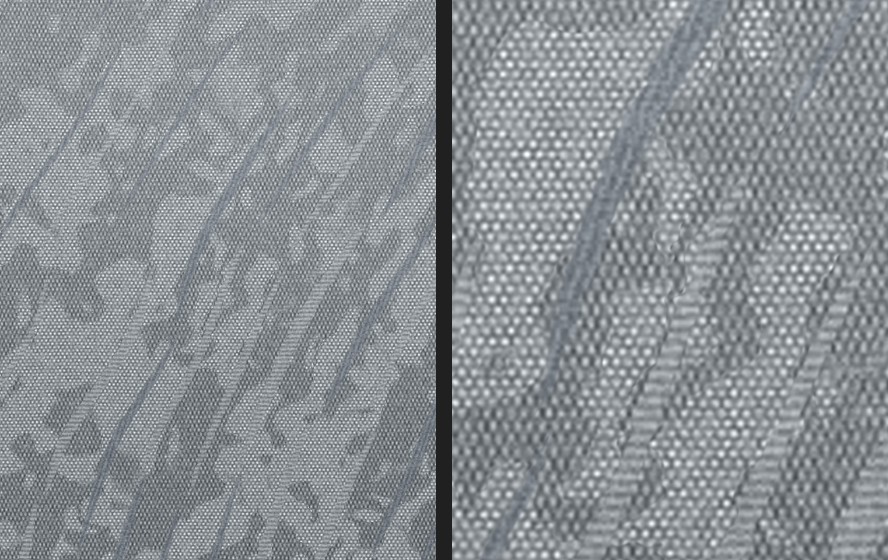
Left: the whole. Right: its middle third, enlarged.
Give the GLSL for this texture, as a WebGL 1 fragment shader.

```glsl
precision highp float;
uniform vec2 u_resolution;

#define COLUMNS 135.0         // weave dots per canvas height, across
#define ROWS 165.0            // weave rows per canvas height
#define LANE 0.088            // spacing of the satin ribbons
#define RIBBON 0.0145         // largest ribbon half width
#define RIBBON_LENGTH 0.42
#define MOTIF_SCALE vec2(24.0, 8.0)
#define MOTIF_BANDS 10.0
#define MOTIF_CONTRAST 0.046
#define WEAVE_CONTRAST 0.17
#define GRAIN 0.15
#define RAGGED 0.008          // how far stitches stray over an edge

const float PI = 3.14159;

float hash(vec2 p) {
  vec3 q = fract(vec3(p.xyx) * 0.1031);
  q += dot(q, q.yzx + 33.33);
  return fract((q.x + q.y) * q.z);
}

float noise(vec2 p) {
  vec2 i = floor(p);
  vec2 f = fract(p);
  f = f * f * (3.0 - 2.0 * f);
  float low = mix(hash(i), hash(i + vec2(1.0, 0.0)), f.x);
  float high = mix(hash(i + vec2(0.0, 1.0)), hash(i + vec2(1.0)), f.x);
  return mix(low, high, f.y);
}

// Straightens the sweep: steep at the bottom, leaning right at the top.
vec2 alongSweep(vec2 p) {
  float lean = 0.3 * p.y + 0.22 * p.y * p.y;
  float wander = 0.05 * (noise(p * vec2(4.0, 5.0) + 3.0) - 0.5);
  return vec2(p.x - lean + wander, p.y);
}

// Curled figure: 1 on the light weave, 0 on the dark weave.
// Strokes follow the sweep, crossed by weaker ones leaning left.
float motif(vec2 p, vec2 sweep) {
  vec2 curl = vec2(noise(p * 24.0), noise(p * 24.0 + 47.0)) - 0.5;
  curl *= mix(1.8, 0.7, p.y);
  float along = noise(sweep * MOTIF_SCALE + curl + 20.0);
  vec2 crossing = vec2(p.x + 0.6 * p.y, p.y);
  float across = noise(crossing * MOTIF_SCALE + curl + 90.0);
  float bands = sin(MOTIF_BANDS * mix(along, across, 0.33) + 1.5 * noise(p * 6.0));
  return smoothstep(-0.4, 0.25, bands);
}

// Tapered satin strips: x is light coverage, y is dark coverage.
vec2 ribbons(vec2 sweep) {
  float lane = floor(sweep.x / LANE) + 40.0;
  float run = sweep.y / RIBBON_LENGTH + 5.0 * hash(vec2(lane, 9.0));
  vec2 id = vec2(lane, floor(run));
  float centre = 0.5 + 0.3 * (hash(id + 11.0) - 0.5);
  float dist = abs(fract(sweep.x / LANE) - centre) * LANE;
  float taper = sqrt(sin(PI * fract(run)));
  float halfWidth = RIBBON * mix(0.5, 1.0, hash(id + 23.0)) * taper;
  float present = step(hash(id + 37.0), 0.85);
  float cover = present * (1.0 - smoothstep(halfWidth - 0.004, halfWidth, dist));
  float isLight = step(0.45, hash(id + 53.0));
  return cover * vec2(isLight, 1.0 - isLight);
}

void main() {
  vec2 p = gl_FragCoord.xy / u_resolution.y;
  vec2 thread = p * vec2(COLUMNS, ROWS);
  thread += 0.7 * vec2(noise(p * 7.0), noise(p * 7.0 + 31.0));

  // Single stitches stray sideways, so outlines turn ragged
  float stray = RAGGED * (noise(thread * vec2(0.9, 1.0) + 60.0) - 0.5);
  vec2 stitched = p + vec2(stray, 0.5 * stray);
  float figure = motif(stitched, alongSweep(stitched));
  vec2 satin = ribbons(alongSweep(p + vec2(0.6 * stray, 0.0)));

  // Brick-laid dots in clear rows for the light weave, tall stitches for the dark
  float dots = 0.95 * cos(2.0 * PI * thread.x) * cos(PI * thread.y)
             + 0.42 * cos(2.0 * PI * thread.y);
  float stitches = cos(2.0 * PI * thread.x) * cos(PI * 0.8 * thread.y)
                 + 0.2 * cos(2.0 * PI * 0.8 * thread.y);
  float glint = noise(thread * vec2(1.3, 1.0));
  float weave = mix(0.9 * stitches, dots, figure) * mix(0.5, 1.5, glint);

  // Soft daylight from above and a faint uneven sheen
  float daylight = mix(0.525, 0.615, smoothstep(0.0, 0.95, p.y));
  daylight += 0.025 * (noise(p * 3.0 + 8.0) - 0.5);

  float relief = MOTIF_CONTRAST * mix(1.25, 0.6, p.y);
  float cloth = daylight + relief * (2.0 * figure - 1.0) + WEAVE_CONTRAST * weave;

  // Satin floats: level ribs on the light, lengthwise strands on the dark
  float ribs = cos(2.0 * PI * 0.8 * thread.y);
  float strands = cos(2.0 * PI * (thread.x * 0.9 - thread.y * 0.25));
  float lightSatin = daylight + 0.05 + 0.085 * ribs;
  float darkSatin = daylight - 0.075 + 0.05 * strands;
  cloth = mix(cloth, lightSatin, 0.9 * satin.x);
  cloth = mix(cloth, darkSatin, 0.85 * satin.y);

  cloth += GRAIN * (noise(p * 400.0) - 0.5);
  vec3 tint = vec3(-0.02, 0.0, 0.016) + satin.y * vec3(-0.008, 0.0, 0.012);
  gl_FragColor = vec4(clamp(cloth + tint, 0.0, 1.0), 1.0);
}
```
